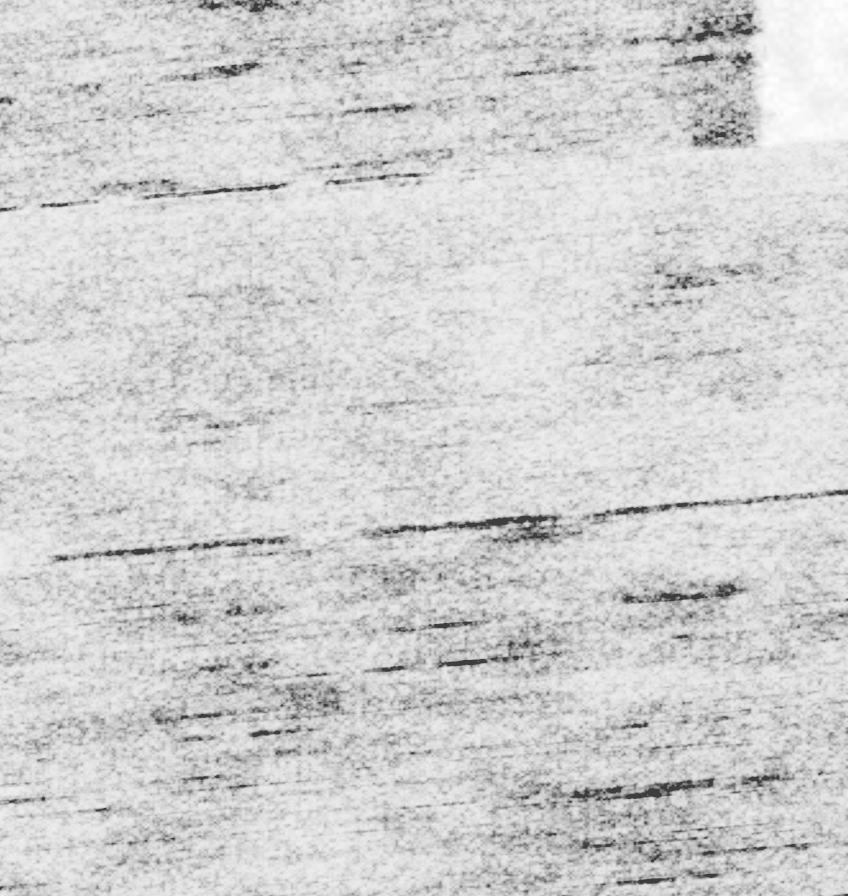
Give the GLSL for this texture, as a Shadertoy shader.

```glsl
// Worn pale planks in grey: three boards with tilted grain, two broken seams,
// dusty speckle, dark blotches, and a stain beside a bare white corner.
// All layers add up to one "soot" value, which an exponential turns into grey.

const float TILT = 0.083;          // slope of grain and seams
const float UPPER_SEAM = 0.766;    // seam heights at the left edge
const float LOWER_SEAM = 0.372;
const float PAPER_GREY = 0.95;     // lightest tone of the boards
const float SOOT_DEPTH = 0.105;    // darkening at average soot
const float SOOT_GAIN = 0.67;      // how steeply soot darkens
const float BARE_GREY = 0.965;     // white corner
const float STAIN_LEFT = 0.768;
const float STAIN_RIGHT = 0.846;
const int BLOTCHES = 18;

float hash(vec2 p) {
    return fract(sin(dot(p, vec2(12.9898, 78.233))) * 43758.5453);
}

// Value noise, 0 to 1
float noise(vec2 p) {
    vec2 i = floor(p), f = fract(p);
    f = f * f * (3.0 - 2.0 * f);
    return mix(mix(hash(i), hash(i + vec2(1, 0)), f.x),
               mix(hash(i + vec2(0, 1)), hash(i + vec2(1, 1)), f.x), f.y);
}

// Value noise, -1 to 1
float wave(vec2 p) {
    return 2.0 * noise(p) - 1.0;
}

// Fine dust with a faint woven mesh
float speckle(vec2 p, vec2 q) {
    float dust = 1.15 * wave(q * vec2(165, 230)) + 0.75 * wave(p * vec2(350, 390) + 7.0);
    float mesh = wave(p * vec2(14, 260) + 3.0) + wave(p * vec2(260, 14) + 5.0);
    return dust + 0.16 * mesh;
}

// Long grain: soft bands and sharper broken scratches
float grain(vec2 q, float roughness) {
    float bands = 0.45 * wave(q * vec2(7, 120) + 11.0) + 0.5 * wave(q * vec2(15, 60) + 17.0);
    float lines = smoothstep(0.66, 0.95, noise(q * vec2(4, 115) + 23.0));
    float breaks = smoothstep(0.2, 0.75, noise(q * vec2(38, 115) + 29.0));
    float hairs = smoothstep(0.72, 0.95, noise(q * vec2(5, 210) + 31.0));
    return roughness * (bands + 1.9 * lines * breaks + 0.6 * hairs);
}

// Scattered ragged smudges, stretched along the grain
float blotches(vec2 q) {
    vec2 ragged = q + vec2(0.02, 0.007) * vec2(wave(q * 45.0), wave(q * 60.0 + 9.0));
    float sum = 0.0;
    for (int i = 0; i < BLOTCHES; i++) {
        float k = float(i) + 1.0;
        vec2 centre = vec2(hash(vec2(k, 1.3)), hash(vec2(k, 4.7)));
        vec2 radius = vec2(mix(0.022, 0.06, hash(vec2(k, 8.1))),
                           mix(0.009, 0.02, hash(vec2(k, 2.9))));
        vec2 d = (ragged - centre) / radius;
        sum += mix(0.5, 1.4, hash(vec2(k, 6.2))) * exp(-dot(d, d));
    }
    return min(sum, 1.7);
}

// Dark crack of varying width with pale chips in its gaps
float seam(vec2 q, float height, float halfWidth, float dashes, float presence) {
    float d = q.y - height - 0.0012 * wave(vec2(q.x * 40.0, height));
    float open = presence * smoothstep(0.27, 0.5, noise(vec2(q.x * dashes, height * 50.0)));
    float width = halfWidth * mix(0.65, 1.25, noise(vec2(q.x * 8.0, height + 4.0)));
    float crack = 1.0 - smoothstep(0.35 * width, 1.5 * width, abs(d));
    float chips = exp(-pow(d / (1.5 * halfWidth), 2.0)) * noise(vec2(q.x * 55.0, 2.0));
    return 2.5 * crack * open - 1.7 * chips * (1.0 - open);
}

void mainImage(out vec4 fragColor, in vec2 fragCoord) {
    vec2 p = fragCoord / iResolution.y;
    vec2 q = vec2(p.x, p.y - TILT * p.x);

    // Boards: the middle one is cleaner than its neighbours
    float topBoard = smoothstep(-0.003, 0.003, q.y - UPPER_SEAM);
    float lowBoard = 1.0 - smoothstep(-0.003, 0.003, q.y - LOWER_SEAM);
    float outer = max(topBoard, lowBoard);
    float soot = mix(-0.42, 0.02, outer);
    soot += 0.7 * wave(q * vec2(3.5, 5) + 2.0) + 0.5 * wave(q * vec2(12, 22) + 13.0);
    soot += speckle(p, q) + grain(q, mix(0.75, 1.1, outer));
    soot += blotches(q) * mix(0.35, 1.0, outer);

    // Pale wear under the upper seam, smudges hanging on the lower one
    float below = UPPER_SEAM - q.y;
    soot -= 0.6 * smoothstep(0.0, 0.008, below) * exp(-max(below, 0.0) / 0.035);
    float hang = exp(-pow((q.x - 0.6) / 0.05, 2.0)) * exp(-abs(q.y - LOWER_SEAM + 0.012) / 0.014);
    soot += 1.1 * hang;

    // Seams
    soot += seam(q, UPPER_SEAM, 0.0028, 32.0, 1.0 - smoothstep(0.48, 0.6, q.x));
    soot += seam(q, LOWER_SEAM, 0.0046, 11.0, 1.0);

    // Stain with a ragged left fringe, cut off by the upper seam
    float edge = 0.008 * wave(p * 38.0) + 0.004 * wave(p * 110.0);
    float x = p.x + edge;
    float stain = smoothstep(-0.008, 0.008, x - STAIN_LEFT)
                * (1.0 - smoothstep(-0.007, 0.007, x - STAIN_RIGHT));
    float fringe = smoothstep(0.725, 0.745, x) * (1.0 - smoothstep(0.76, 0.775, x))
                 * smoothstep(0.86, 0.94, p.y + 2.0 * edge);
    soot += topBoard * (1.65 * stain + 1.2 * fringe);

    // Tone, then the bare corner
    float grey = PAPER_GREY - SOOT_DEPTH * exp(SOOT_GAIN * soot);
    float bare = topBoard * smoothstep(-0.007, 0.01, x - STAIN_RIGHT - 0.006);
    float bareGrey = BARE_GREY + 0.025 * wave(p * 35.0) + 0.02 * wave(p * 180.0);
    grey = mix(grey, bareGrey, bare);
    fragColor = vec4(vec3(clamp(grey, 0.24, 1.0)), 1.0);
}
```
